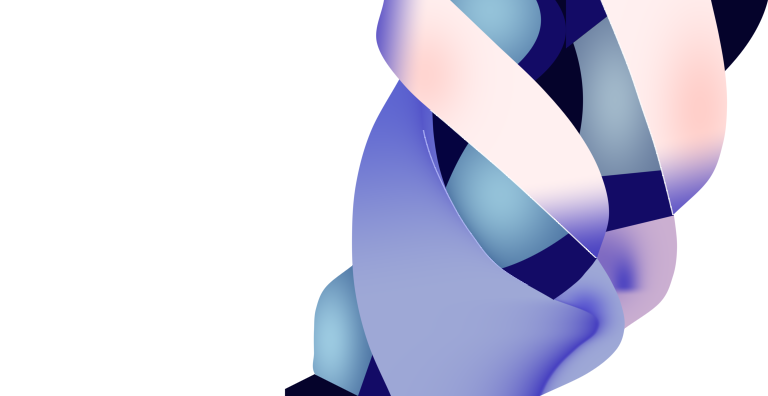
Reproduce this background procedurally as a Shadertoy shader.

```glsl
const vec3 WHITE = vec3(1.0);
const vec3 INK = vec3(0.02, 0.01, 0.17);
const vec3 NAVY = vec3(0.075, 0.045, 0.4);
const vec3 INDIGO = vec3(0.26, 0.23, 0.75);
const vec3 PERIWINKLE = vec3(0.62, 0.66, 0.84);
const vec3 SKY = vec3(0.58, 0.76, 0.85);
const vec3 STEEL = vec3(0.25, 0.4, 0.6);
const vec3 BLUSH = vec3(1.0, 0.94, 0.94);
const vec3 ROSE = vec3(1.0, 0.81, 0.79);
const vec3 MAUVE = vec3(0.8, 0.69, 0.82);

// Smooth curve x(y) through seven evenly spaced knots
float rail(float y, float top, float bottom, float k[7]) {
    float t = clamp((y - top) / (bottom - top), 0.0, 1.0) * 6.0;
    int i = min(int(t), 5);
    float f = t - float(i), b = k[i], c = k[i + 1];
    float a = i > 0 ? k[max(i - 1, 0)] : 2.0 * b - c;
    float d = i < 5 ? k[min(i + 2, 6)] : 2.0 * c - b;
    return b + 0.5 * f * (c - a + f * (2.0 * a - 5.0 * b + 4.0 * c - d + f * (3.0 * (b - c) + d - a)));
}

// Antialiased coverage of the positive side of a field
float cover(float d) {
    float w = length(vec2(dFdx(d), dFdy(d)));
    return smoothstep(-0.7, 0.7, d / max(w, 1e-5));
}

float span(vec2 p, float left, float right, float top, float bottom) {
    return cover(min(min(p.x - left, right - p.x), min(p.y - top, bottom - p.y)));
}

float stroke(float d, float width) {
    return cover(width - abs(d));
}

float glow(vec2 p, vec2 center, vec2 radius) {
    vec2 d = (p - center) / radius;
    return exp(-dot(d, d));
}

// Interior of the rear ribbon, from the top down to the mauve tail
vec3 rearRibbon(vec2 p) {
    float bend = p.y - 0.3, lip = p.y - 0.2, arch = p.y - 1.0;
    vec3 col = mix(INK, NAVY, cover(5.66 - 1.2 * bend * bend - p.x));
    vec3 sky = mix(STEEL, SKY, glow(p, vec2(4.9, 0.1), vec2(0.6, 0.65)));
    col = mix(col, sky, cover(5.41 - 1.2 * lip * lip - p.x));
    float cap = 0.43 - 0.78 * (p.x - 5.73);
    col = mix(col, NAVY, cover(min(cap - p.y, p.x - 5.66)));
    vec3 slate = mix(vec3(0.38, 0.46, 0.6), vec3(0.63, 0.72, 0.79), glow(p, vec2(6.15, 1.0), vec2(0.4, 0.75)));
    col = mix(col, slate, cover(min(p.y - cap, p.x - 5.83 + 0.3 * arch * arch)));
    col = mix(col, NAVY, cover(p.y - 1.76 + 0.1 * (p.x - 6.04)));
    vec3 tail = mix(MAUVE, vec3(0.5, 0.42, 0.76), glow(p, vec2(6.0, 2.6), vec2(0.35, 0.4)));
    float fold = glow(p, vec2(6.24, 2.84), vec2(0.14, 0.28)) * (1.0 - smoothstep(2.86, 2.96, p.y));
    tail = mix(tail, INDIGO, 0.85 * fold);
    return mix(col, tail, cover(p.y - 2.32 + 0.24 * (p.x - 6.05)));
}

vec3 bodyColor(vec2 p, float left, float inner, float crease) {
    vec3 col = mix(vec3(0.37, 0.4, 0.82), PERIWINKLE, smoothstep(0.8, 3.1, p.y + 0.15 * (p.x - left)));
    col = mix(col, INDIGO, 0.45 * exp(-abs(inner - p.x) / 0.12) * (1.0 - smoothstep(1.2, 3.0, p.y)));
    float reach = crease - p.x;
    float shade = exp(-max(reach, 0.0) / 0.33) * smoothstep(2.95, 3.25, p.y);
    vec3 inside = mix(col, INDIGO, shade);
    vec3 flap = mix(PERIWINKLE, vec3(0.36, 0.35, 0.82), glow(p, vec2(5.85, 3.1), vec2(0.22, 0.2)));
    flap = mix(flap, INDIGO, 0.6 * exp(-max(-reach, 0.0) / 0.07));
    return mix(inside, flap, smoothstep(-0.025, 0.025, -reach) * step(2.5, p.y));
}

// Opening in the front body
vec3 windowColor(vec2 p, float left) {
    vec3 col = mix(STEEL, SKY, glow(p, vec2(5.0, 1.95), vec2(0.62, 0.68)));
    col = mix(col, STEEL, 0.6 * exp(-abs(p.x - left) / 0.1));
    float dip = p.x - 4.46;
    col = mix(col, INK + vec3(0.0, 0.0, 0.08), cover(1.87 - 2.4 * dip + 2.0 * dip * dip - p.y));
    float rise = p.x - 5.0;
    return mix(col, NAVY, cover(p.y - 2.69 + 0.3 * rise + 0.32 * rise * rise));
}

void mainImage(out vec4 fragColor, in vec2 fragCoord) {
    // Canvas height is 3.96 units, with y running down
    vec2 p = vec2(fragCoord.x, iResolution.y - fragCoord.y) * 3.96 / iResolution.y;
    float y = p.y;

    // Outlines
    float frontL = rail(y, 0.0, 2.58, float[7](3.84, 3.77, 4.05, 4.53, 5.03, 5.5, 5.96));
    float frontR = rail(y, 0.0, 2.58, float[7](4.5, 4.95, 5.4, 5.76, 6.0, 6.09, 5.97));
    float rearL = rail(y, 0.0, 2.15, float[7](6.01, 6.16, 6.3, 6.42, 6.54, 6.64, 6.73));
    float rearR = rail(y, 0.0, 2.15, float[7](7.11, 7.19, 7.25, 7.27, 7.23, 7.09, 6.73));
    float tailR = rail(y, 1.7, 3.29, float[7](6.62, 6.7, 6.75, 6.77, 6.73, 6.6, 6.24));
    float bodyL = rail(y, 0.78, 3.96, float[7](4.0, 3.71, 3.56, 3.52, 3.55, 3.68, 3.91));
    float bodyR = rail(y, 2.58, 3.96, float[7](5.97, 6.11, 6.21, 6.245, 6.16, 5.88, 5.4));
    float crease = rail(y, 2.99, 3.96, float[7](5.53, 5.93, 5.96, 5.77, 5.6, 5.48, 5.4));
    float holeL = rail(y, 1.05, 3.0, float[7](4.32, 4.34, 4.4, 4.52, 4.72, 5.0, 5.54));
    float holeR = rail(y, 2.58, 3.0, float[7](5.97, 5.92, 5.86, 5.8, 5.72, 5.63, 5.53));
    float wingL = rail(y, 2.65, 3.96, float[7](3.53, 3.26, 3.16, 3.14, 3.14, 3.15, 3.4));
    float inner = holeL - 0.11 * (1.0 - smoothstep(1.1, 2.1, y));

    // Rear pieces
    vec3 col = mix(WHITE, INK, span(p, 7.05, 7.68 - 0.25 * y - 0.5 * y * y, -1.0, 0.72));
    float ribbonR = y < 1.7 ? rearL + 0.02 : tailR;
    col = mix(col, rearRibbon(p), span(p, frontR - 0.05, ribbonR, -1.0, 3.29));
    vec3 pink = mix(BLUSH, ROSE, glow(p, vec2(7.0, 1.1), vec2(0.4, 0.8)));
    pink = mix(pink, INDIGO, 0.85 * smoothstep(1.35, 2.2, y + 0.25 * (p.x - 6.8)));
    col = mix(col, pink, span(p, rearL, rearR, -1.0, 2.15));
    col = mix(col, WHITE, 0.8 * stroke(p.x - rearL, 0.007) * step(y, 2.15));

    // Lower left wing and its dark foot
    vec3 wing = mix(STEEL, SKY + 0.03, glow(p, vec2(3.3, 3.4), vec2(0.33, 0.7)));
    wing = mix(wing, NAVY, cover(p.x - 3.58 - 0.35 * (3.96 - y)));
    col = mix(col, wing, span(p, wingL, bodyL + 0.05, 2.65, 4.5));
    float footTop = 3.75 + 0.5 * max(3.13 - p.x, p.x - 3.16);
    col = mix(col, INK, span(p, 2.85, bodyL + 0.05, footTop, 4.5));

    // Front body and its opening
    float bodyEnd = y < 2.58 ? frontL + 0.02 : bodyR;
    col = mix(col, bodyColor(p, bodyL, inner, crease), span(p, bodyL, bodyEnd, 0.78, 4.5));
    float holeEnd = y < 2.58 ? min(holeR, frontL + 0.05) : holeR;
    col = mix(col, windowColor(p, holeL), span(p, holeL, holeEnd, 1.05, 3.0));
    col = mix(col, vec3(0.75, 0.77, 1.0), 0.7 * stroke(p.x - inner, 0.007) * step(1.3, y) * step(y, 2.85));

    // Front pink band
    pink = mix(BLUSH, ROSE, 0.8 * glow(p, vec2(4.25, 0.75), vec2(0.4, 0.5)));
    pink = mix(pink, INDIGO, 0.95 * (1.0 - smoothstep(3.65, 4.3, p.x + 0.1 * y)));
    pink = mix(pink, INDIGO, 0.95 * smoothstep(1.75, 2.6, y + 0.15 * (p.x - 5.8)));
    col = mix(col, pink, span(p, frontL, frontR, -1.0, 2.58));
    col = mix(col, WHITE, 0.85 * stroke(p.x - frontL, 0.009) * step(1.1, y) * step(y, 2.58));
    fragColor = vec4(col, 1.0);
}
```
